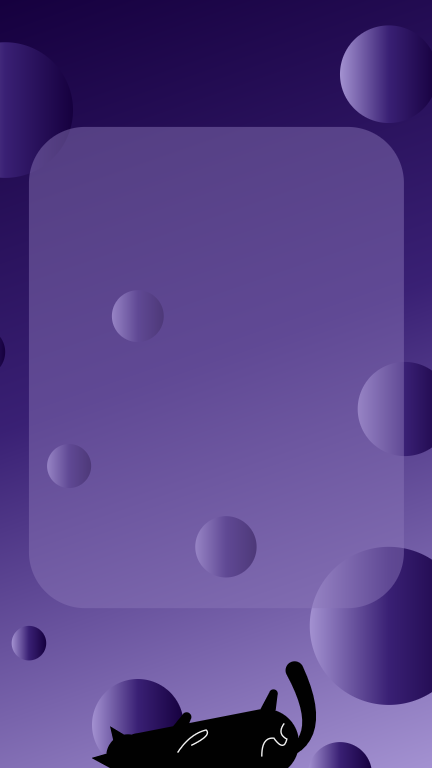
Give the GLSL for this background, as a Shadertoy shader.

```glsl
// Violet diagonal gradient with shaded spheres behind a translucent rounded panel,
// and a black cat lying on its back along the lower edge.
// Shapes are distance functions in units of one percent of the canvas width.

const vec3 NIGHT  = vec3(0.085, 0.0, 0.245);
const vec3 VIOLET = vec3(0.225, 0.125, 0.455);
const vec3 LILAC  = vec3(0.64, 0.57, 0.82);
const vec3 GLASS  = vec3(0.54, 0.46, 0.72);
const vec3 FUR    = vec3(0.004);
const vec3 LINE   = vec3(0.95);

// Centre and radius of each sphere
const int SPHERES = 11;
const vec3 spheres[SPHERES] = vec3[SPHERES](
    vec3(90.0, 160.6, 11.3), vec3(1.2, 152.3, 15.7), vec3(-4.6, 96.3, 5.8),
    vec3(31.9, 104.6, 6.0),  vec3(93.7, 83.1, 10.9), vec3(16.0, 69.9, 5.1),
    vec3(52.3, 51.2, 7.1),   vec3(90.0, 32.9, 18.3), vec3(6.7, 28.9, 4.0),
    vec3(31.9, 10.0, 10.6),  vec3(78.7, -1.4, 7.4));

// Three-stop colour ramp with an adjustable middle stop
vec3 ramp(float t, float middle) {
    vec3 lower = mix(NIGHT, VIOLET, clamp(t / middle, 0.0, 1.0));
    return mix(lower, LILAC, clamp((t - middle) / (1.0 - middle), 0.0, 1.0));
}

// Antialiased inside mask of a signed distance
float cover(float dist, float pixel) {
    return clamp(0.5 - dist / pixel, 0.0, 1.0);
}

float roundedBox(vec2 p, vec2 halfSize, float radius) {
    vec2 q = abs(p) - halfSize + radius;
    return length(max(q, 0.0)) + min(max(q.x, q.y), 0.0) - radius;
}

// Capsule whose radius runs from ra at a to rb at b
float taper(vec2 p, vec2 a, vec2 b, float ra, float rb) {
    vec2 ab = b - a;
    float h = clamp(dot(p - a, ab) / dot(ab, ab), 0.0, 1.0);
    return length(p - a - h * ab) - mix(ra, rb, h);
}

// Tapered quadratic curve, approximated by short capsules
float curve(vec2 p, vec2 a, vec2 b, vec2 c, float ra, float rc) {
    const int STEPS = 12;
    float dist = 1e5;
    vec2 last = a;
    for (int i = 1; i <= STEPS; i++) {
        float t = float(i) / float(STEPS);
        vec2 next = mix(mix(a, b, t), mix(b, c, t), t);
        float r0 = mix(ra, rc, t - 1.0 / float(STEPS));
        dist = min(dist, taper(p, last, next, r0, mix(ra, rc, t)));
        last = next;
    }
    return dist;
}

float catShape(vec2 p) {
    float d = taper(p, vec2(32.4, 3.0), vec2(61.3, 5.8), 5.1, 7.9);          // body
    d = min(d, length(p - vec2(29.6, 2.8)) - 5.0);                           // head
    d = min(d, taper(p, vec2(28.5, 5.5), vec2(25.6, 9.5), 2.2, 0.1));        // ears
    d = min(d, taper(p, vec2(26.0, 1.8), vec2(21.4, 2.3), 2.0, 0.1));
    d = min(d, taper(p, vec2(40.3, 6.8), vec2(43.2, 11.8), 2.0, 1.1));       // paws
    d = min(d, taper(p, vec2(61.5, 11.5), vec2(63.3, 17.2), 2.1, 1.0));
    return min(d, curve(p, vec2(68.0, 4.2), vec2(75.0, 9.0),
                        vec2(68.2, 22.6), 1.1, 2.1));                       // tail
}

// Thin outlines of the folded legs
float legLines(vec2 p) {
    const float W = 0.16;
    float d = curve(p, vec2(41.2, 3.7), vec2(44.0, 7.9), vec2(47.7, 8.8), W, W);
    d = min(d, curve(p, vec2(47.7, 8.8), vec2(49.1, 7.6), vec2(44.4, 5.3), W, W));
    d = min(d, curve(p, vec2(60.6, 2.8), vec2(60.6, 7.2), vec2(63.4, 6.9), W, W));
    d = min(d, curve(p, vec2(63.4, 6.9), vec2(65.7, 3.7), vec2(66.4, 6.7), W, W));
    return min(d, curve(p, vec2(66.4, 6.7), vec2(64.1, 7.9), vec2(65.7, 10.2), W, W));
}

void mainImage(out vec4 fragColor, in vec2 fragCoord) {
    float pixel = 100.0 / iResolution.x;
    vec2 p = fragCoord * pixel;
    float top = iResolution.y * pixel;

    // Backdrop, tilted towards the lower right
    float slope = 0.35;
    float depth = (top - p.y + slope * p.x) / (top + slope * 100.0);
    vec3 color = ramp(depth, 0.47);

    // Spheres, lit from the left
    for (int i = 0; i < SPHERES; i++) {
        vec2 local = (p - spheres[i].xy) / spheres[i].z;
        float dist = (length(local) - 1.0) * spheres[i].z;
        color = mix(color, ramp(0.5 - 0.5 * local.x, 0.5), cover(dist, pixel));
    }

    // Translucent panel
    float panel = roundedBox(p - vec2(50.1, 92.7), vec2(43.4, 55.7), 13.0);
    color = mix(color, GLASS, 0.48 * cover(panel, pixel));

    // Cat
    color = mix(color, FUR, cover(catShape(p), pixel));
    color = mix(color, LINE, cover(legLines(p), pixel));

    fragColor = vec4(color, 1.0);
}
```
